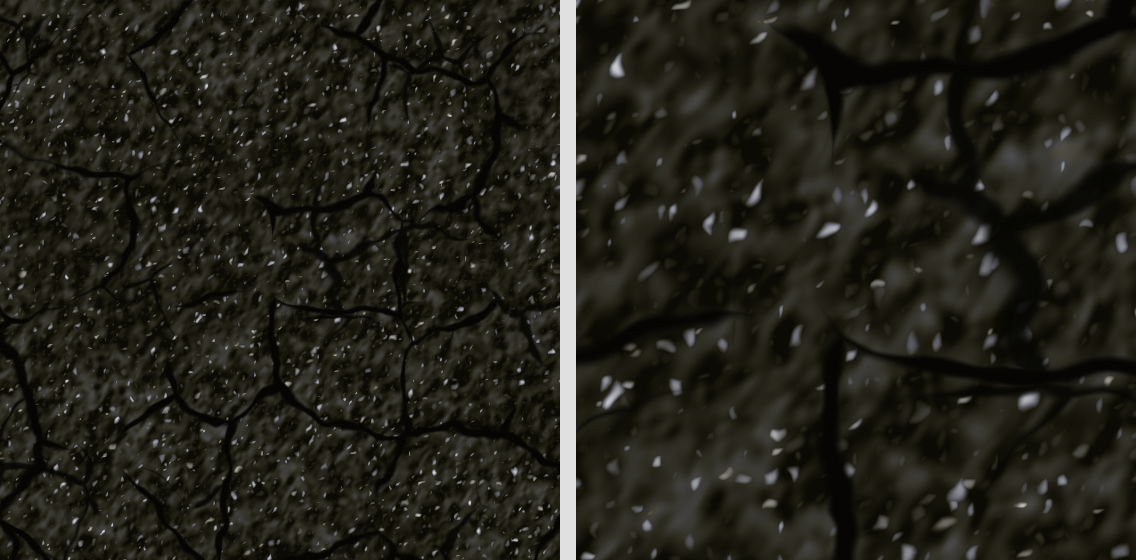
Left, the full canvas; right, a detail of the centre.
Reproduce this texture procedurally as a WebGL 2 fragment shader.

```glsl
#version 300 es
precision highp float;
// Dark cracked soil with slanted, glinting mineral grains.

#define CRACK_CELLS 4.3
#define CRACK_WIDTH 0.0068
#define CRACK_SOFT 0.0036
#define GRAIN_ANGLE 0.95
#define GRAIN_STRETCH 0.6
#define SOIL_SCALE 80.0
#define SOIL_TONE 0.114
#define SOIL_CONTRAST 0.33
#define GLINT_SCALE 46.0
#define GLINT_PEAK 0.62
#define GLINT_RARITY 6.0

uniform vec2 u_resolution;
out vec4 fragColor;

float hash(vec2 p) {
    vec3 q = fract(vec3(p.xyx) * 0.1031);
    q += dot(q, q.yzx + 33.33);
    return fract((q.x + q.y) * q.z);
}

vec2 hash2(vec2 p) {
    return vec2(hash(p + 17.3), hash(p + 71.9));
}

float noise(vec2 p) {
    vec2 i = floor(p), f = fract(p);
    f = f * f * (3.0 - 2.0 * f);
    float low = mix(hash(i), hash(i + vec2(1, 0)), f.x);
    float high = mix(hash(i + vec2(0, 1)), hash(i + vec2(1, 1)), f.x);
    return mix(low, high, f.y);
}

vec2 noise2(vec2 p) {
    return vec2(noise(p), noise(p + 53.7)) - 0.5;
}

mat2 rotation(float a) {
    return mat2(cos(a), -sin(a), sin(a), cos(a));
}

// Distance to the nearest border between jittered cells, in cell units
float borderDistance(vec2 p) {
    vec2 base = floor(p), nearest = vec2(9.0);
    for (int y = -1; y <= 1; y++)
    for (int x = -1; x <= 1; x++) {
        vec2 cell = base + vec2(x, y);
        vec2 r = cell + 0.1 + 0.8 * hash2(cell) - p;
        if (dot(r, r) < dot(nearest, nearest)) nearest = r;
    }
    float d = 9.0;
    for (int y = -2; y <= 2; y++)
    for (int x = -2; x <= 2; x++) {
        vec2 cell = base + vec2(x, y);
        vec2 r = cell + 0.1 + 0.8 * hash2(cell) - p;
        vec2 gap = r - nearest;
        if (dot(gap, gap) > 1e-4)
            d = min(d, dot(0.5 * (r + nearest), normalize(gap)));
    }
    return d;
}

// Crack coverage; the ragged width swells and closes along its course
float crack(vec2 p, float cells, float closed, float width) {
    float d = borderDistance(p * cells) / cells;
    float openness = smoothstep(closed, closed + 0.4, noise(p * 9.0 + cells));
    float ragged = 0.55 + 0.9 * noise(p * 55.0);
    float w = mix(-CRACK_SOFT, width * ragged, openness);
    return 1.0 - smoothstep(w - CRACK_SOFT, w + CRACK_SOFT, d);
}

// Scattered slanted grains: x = brightness, y = tint seed
vec2 glints(vec2 p, float scale, float peak) {
    vec2 g = p * scale + 0.35 * noise2(p * scale * 2.0);
    vec2 base = floor(g), best = vec2(0.0, 0.5);
    for (int y = -1; y <= 1; y++)
    for (int x = -1; x <= 1; x++) {
        vec2 cell = base + vec2(x, y);
        vec2 seed = hash2(cell + scale);
        vec2 r = g - cell - 0.15 - 0.7 * hash2(cell);
        r = rotation(GRAIN_ANGLE + 1.2 * (seed.x - 0.5)) * r;
        r /= vec2(0.52, 0.31) * mix(0.65, 1.1, seed.y);
        float shape = mix(length(r), abs(r.x) + abs(r.y), 0.25);
        float level = 0.11 + peak * pow(hash(cell + 5.1), GLINT_RARITY);
        float tone = level * (1.0 - smoothstep(0.1, 1.05, shape));
        if (tone > best.x) best = vec2(tone, seed.x);
    }
    return best;
}

void main() {
    vec2 p = gl_FragCoord.xy / min(u_resolution.x, u_resolution.y);

    // Slanted crumbly soil with broad light and dark patches
    vec2 slant = rotation(GRAIN_ANGLE) * (p + 0.008 * noise2(p * 38.0));
    slant.x *= GRAIN_STRETCH;
    float crumbs = 0.6 * noise(slant * SOIL_SCALE) + 0.4 * noise(slant * SOIL_SCALE * 1.9 + 31.0);
    float patches = 0.6 * noise(p * 7.0) + 0.4 * noise(p * 21.0);
    float tone = SOIL_TONE + SOIL_CONTRAST * (crumbs - 0.5);
    tone = max(tone * (0.66 + 0.68 * patches), 0.04);

    // Coarse and fine mineral grains
    vec2 coarse = glints(p, GLINT_SCALE, GLINT_PEAK);
    vec2 fine = glints(p + 3.7, GLINT_SCALE * 1.5, GLINT_PEAK * 0.75);
    vec2 grain = coarse.x > fine.x ? coarse : fine;
    tone = max(tone, grain.x * (0.6 + 0.6 * crumbs + 0.3 * patches));

    // Olive soil turning to neutral or bluish grey in the glints
    float mineral = smoothstep(0.15, 0.37, tone);
    vec3 olive = vec3(0.006, 0.0, -0.042) * smoothstep(-0.03, 0.1, tone);
    vec3 tint = mix(vec3(0.02, 0.012, -0.02), vec3(-0.01, -0.006, 0.025), smoothstep(0.1, 0.4, grain.y));
    vec3 color = tone + mix(olive, tint, mineral);

    // Main cracks and fainter side cracks
    vec2 bent = p + 0.05 * noise2(p * 9.0) + 0.02 * noise2(p * 30.0);
    float gap = crack(bent, CRACK_CELLS, 0.15, CRACK_WIDTH);
    gap = max(gap, 0.9 * crack(bent + 0.37, CRACK_CELLS * 1.7, 0.5, CRACK_WIDTH * 0.85));
    color = mix(color, vec3(0.022, 0.021, 0.012), gap);

    fragColor = vec4(max(color, 0.0), 1.0);
}
```
